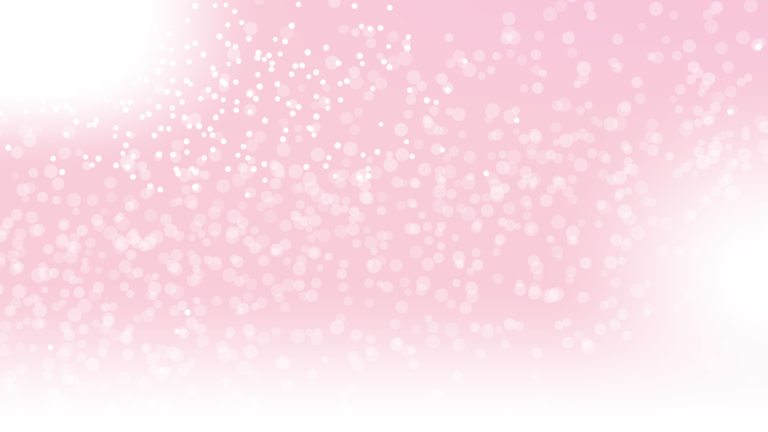
Reproduce this background procedurally as a Shadertoy shader.

```glsl
const vec3 ROSE = vec3(0.976, 0.800, 0.855);
const vec3 MAUVE = vec3(0.972, 0.770, 0.860);
const vec3 WHITE = vec3(1.0);

// Lengths are in canvas heights
const vec2 CORNER_SIZE = vec2(0.62, 0.40);
const vec2 SIDE_SIZE = vec2(0.54, 0.50);
const float SIDE_HEIGHT = 0.36;
const float FLOOR_HEIGHT = 0.36;

const float BOKEH_CELL = 0.040;
const vec2 BOKEH_RADIUS = vec2(0.008, 0.017);
const vec2 BOKEH_ALPHA = vec2(0.18, 0.42);
const int BOKEH_LAYERS = 2;

const float CONFETTI_CELL = 0.030;
const vec2 CONFETTI_RADIUS = vec2(0.0055, 0.0075);
const vec2 CONFETTI_ALPHA = vec2(0.85, 1.0);
const vec2 CONFETTI_CENTER = vec2(0.48, 0.77);
const vec2 CONFETTI_SPREAD = vec2(0.42, 0.26);

float hash(vec2 p) {
    return fract(sin(dot(p, vec2(127.1, 311.7))) * 43758.5453);
}

vec2 hash2(vec2 p) {
    return vec2(hash(p), hash(p + 37.2));
}

// Diagonal band rising to the right, thinner at its far end
float bokehDensity(vec2 p) {
    float offset = (p.y - 0.30 - 0.24 * p.x) / 0.34;
    return 0.72 * exp(-offset * offset) * mix(1.0, 0.65, smoothstep(1.1, 1.7, p.x));
}

// Oval cloud cut off along its lower side
float confettiDensity(vec2 p) {
    vec2 q = (p - CONFETTI_CENTER) / CONFETTI_SPREAD;
    return 0.80 * exp(-dot(q, q)) * smoothstep(0.54, 0.62, p.y);
}

// Combined opacity of the jittered discs around p
float discs(vec2 p, float cell, vec2 radii, vec2 alphas, float seed, bool confetti) {
    float clear = 1.0;
    float blur = 0.8 / iResolution.y;
    vec2 base = floor(p / cell);
    for (int j = -1; j <= 1; j++) {
        for (int i = -1; i <= 1; i++) {
            vec2 id = base + vec2(i, j);
            vec2 key = id + seed;
            vec2 center = (id + hash2(key)) * cell;
            vec2 look = hash2(key + 71.3);
            float density = confetti ? confettiDensity(center) : bokehDensity(center);
            float shown = step(hash(key + 19.7), density);
            float radius = mix(radii.x, radii.y, look.x);
            float d = length(p - center) - radius;
            float alpha = mix(alphas.x, alphas.y, look.y);
            clear *= 1.0 - shown * alpha * (1.0 - smoothstep(-blur, blur, d));
        }
    }
    return 1.0 - clear;
}

vec3 backdrop(vec2 p, float aspect) {
    float mauve = smoothstep(0.70, 1.05, p.y) * smoothstep(0.5, 1.5, p.x);
    vec3 color = mix(ROSE, MAUVE, mauve);

    // White glow in the upper left corner, slightly squared
    vec2 q = abs(p - vec2(0.0, 1.0)) / CORNER_SIZE;
    float corner = 1.0 - smoothstep(0.50, 1.0, pow(dot(q * q, q), 1.0 / 3.0));

    // White glow from the right side
    float side = 1.0 - smoothstep(0.08, 1.0, length((p - vec2(aspect, SIDE_HEIGHT)) / SIDE_SIZE));

    // White haze along the bottom
    float haze = 1.0 - smoothstep(0.0, FLOOR_HEIGHT, p.y);

    float clear = (1.0 - corner) * (1.0 - side) * (1.0 - haze);
    return mix(WHITE, color, clear);
}

void mainImage(out vec4 fragColor, in vec2 fragCoord) {
    vec2 p = fragCoord / iResolution.y;
    vec3 color = backdrop(p, iResolution.x / iResolution.y);

    // Translucent bokeh
    for (int k = 0; k < BOKEH_LAYERS; k++) {
        float layer = float(k);
        vec2 shift = vec2(0.5 * layer * BOKEH_CELL);
        float cover = discs(p + shift, BOKEH_CELL, BOKEH_RADIUS, BOKEH_ALPHA, 13.0 + 57.0 * layer, false);
        color = mix(color, WHITE, cover);
    }

    // Bright confetti
    float spark = discs(p, CONFETTI_CELL, CONFETTI_RADIUS, CONFETTI_ALPHA, 5.0, true);
    color = mix(color, WHITE, spark);

    fragColor = vec4(color, 1.0);
}
```
